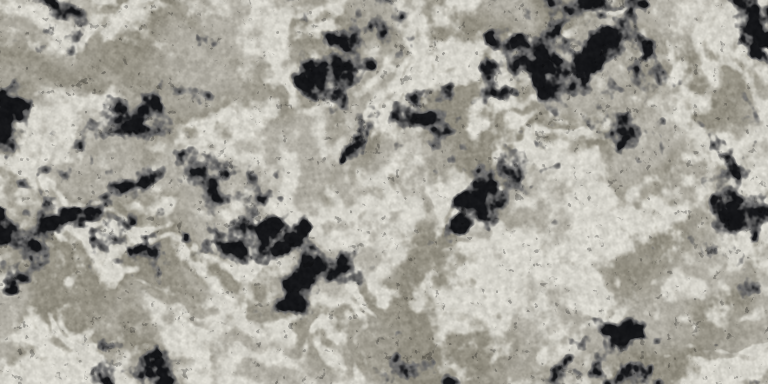
This texture is drawn by a WebGL 2 fragment shader. Its source:

```glsl
#version 300 es
precision highp float;
// Polished stone: cream swirls over taupe pools with smoky, ragged black inclusions.

#define WARP_AMOUNT 0.032
#define POOL_SCALE 8.5
#define STREAK_SCALE 3.4
#define STREAK_DENSITY 42.0
#define STREAK_STRENGTH 0.70
#define INK_SCALE 6.3
#define INK_LEVEL 1.42
#define SMOKE_LEVEL 0.78
#define RAGGEDNESS 0.52
#define GRAIN_SCALE 95.0
#define GRAIN_STRENGTH 0.026

uniform vec2 u_resolution;
out vec4 fragColor;

const vec3 CREAM = vec3(0.840, 0.833, 0.800);
const vec3 TAUPE_LIGHT = vec3(0.690, 0.678, 0.640);
const vec3 TAUPE_DEEP = vec3(0.570, 0.555, 0.505);
const vec3 SMOKE = vec3(0.405, 0.405, 0.407);
const vec3 INK = vec3(0.080, 0.084, 0.095);

float hash(vec2 p) {
    return fract(sin(dot(p, vec2(127.1, 311.7))) * 43758.5453);
}

float valueNoise(vec2 p) {
    vec2 cell = floor(p);
    vec2 f = fract(p);
    f = f * f * (3.0 - 2.0 * f);
    float low = mix(hash(cell), hash(cell + vec2(1.0, 0.0)), f.x);
    float high = mix(hash(cell + vec2(0.0, 1.0)), hash(cell + vec2(1.0, 1.0)), f.x);
    return mix(low, high, f.y);
}

// Fractal noise centred on zero and scaled to about unit deviation.
float fractal(vec2 p, int octaves) {
    const mat2 turn = mat2(1.6, 1.2, -1.2, 1.6);
    float sum = 0.0;
    float weight = 0.5;
    for (int i = 0; i < octaves; i++) {
        sum += weight * (valueNoise(p) - 0.5);
        p = turn * p + 17.3;
        weight *= 0.5;
    }
    return sum / 0.125;
}

// Curved parallel bands that follow the contours of a slow field.
float streaks(vec2 p) {
    float field = valueNoise(p * STREAK_SCALE + 31.0)
                + 0.35 * valueNoise(p * STREAK_SCALE * 2.3 + 57.0);
    float patches = smoothstep(0.30, 0.65, valueNoise(p * 5.0 + 83.0));
    return sin(field * STREAK_DENSITY) * patches;
}

void main() {
    vec2 p = gl_FragCoord.xy / u_resolution.y;

    // Folded coordinates for the flow; crumbly edges stay unfolded
    vec2 fold = vec2(fractal(p * 5.5 + 5.0, 3), fractal(p * 5.5 + 43.0, 3));
    vec2 q = p + WARP_AMOUNT * fold;
    float crumble = fractal(p * 34.0 + 11.0, 3);

    // Cream cover and the taupe pools beneath it
    float cover = fractal(q * POOL_SCALE + 71.0, 3)
                + STREAK_STRENGTH * streaks(q) + RAGGEDNESS * crumble;
    float cream = smoothstep(-0.75, 1.10, cover);
    float depth = smoothstep(-1.3, 1.2, fractal(q * 6.0 + 19.0, 3));
    vec3 color = mix(mix(TAUPE_LIGHT, TAUPE_DEEP, depth), CREAM, cream);

    // Smoky halos and black inclusions, parted by the cream
    float dark = fractal(q * vec2(1.0, 1.15) * INK_SCALE + 97.0, 3)
               + RAGGEDNESS * fractal(p * 29.0 + 61.0, 3) - 0.30 * cover;
    float smoke = smoothstep(SMOKE_LEVEL, SMOKE_LEVEL + 0.75, dark);
    float ink = smoothstep(INK_LEVEL, INK_LEVEL + 0.66, dark);
    color = mix(color, SMOKE, smoke);
    color = mix(color, INK, ink);

    // Crystalline grain and scattered dark specks
    float grain = fractal(mat2(0.8, 0.6, -0.6, 0.8) * p * GRAIN_SCALE, 2);
    float specks = smoothstep(1.5, 2.3, fractal(p * 58.0 + 13.0, 3));
    color += GRAIN_STRENGTH * grain * (1.0 - 0.7 * ink);
    color *= 1.0 - 0.25 * specks;

    fragColor = vec4(clamp(color, 0.0, 1.0), 1.0);
}
```
